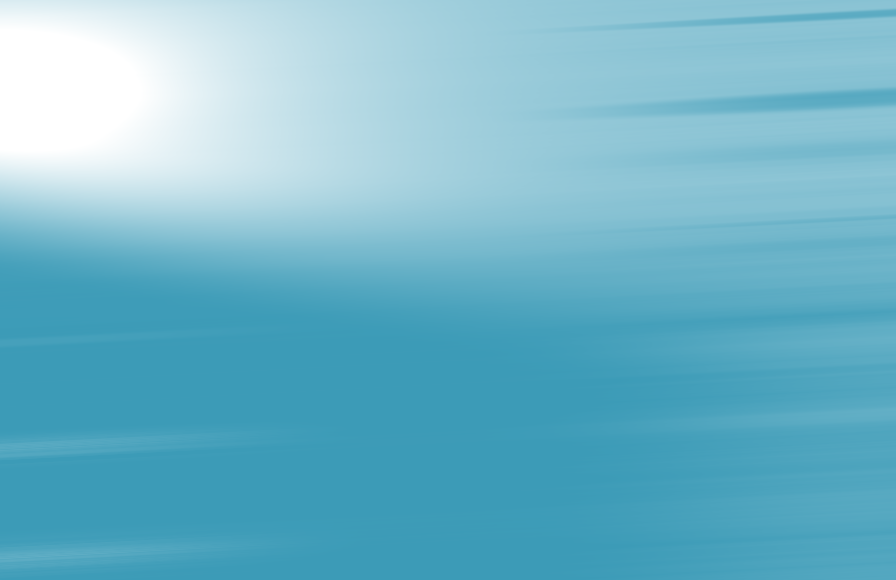
Reproduce this background procedurally as a Shadertoy shader.

```glsl
// Teal motion-blur backdrop: a white glow at the upper left fades into deep teal,
// crossed by slightly rising streaks. A single "light" amount is built from
// gradients, soft bands and stretched noise, then mapped from teal to white.

#define TEAL vec3(0.235, 0.608, 0.718)
#define WHITE vec3(1.0)
#define SLANT 0.08
#define GLOW_REACH 0.42
#define CORE_GAIN 0.32
#define GRAIN_GAIN 0.10

float hash(float n) {
    return fract(sin(n * 127.1) * 43758.5453);
}

float noise(float t) {
    float i = floor(t);
    float f = fract(t);
    return mix(hash(i), hash(i + 1.0), f * f * (3.0 - 2.0 * f));
}

// Layered one-dimensional noise, centred on zero
float grain(float t) {
    float sum = 0.0;
    float gain = 0.5;
    for (int i = 0; i < 4; i++) {
        sum += gain * (noise(t) - 0.5);
        t = t * 2.1 + 17.3;
        gain *= 0.65;
    }
    return sum;
}

float bell(float t, float center, float halfWidth) {
    float d = (t - center) / halfWidth;
    return exp(-d * d);
}

// Flatter top and crisper edges than bell
float band(float t, float center, float halfWidth) {
    float d = (t - center) / halfWidth;
    return exp(-d * d * d * d);
}

// Broad light: horizontal glow, lower boundary, hot core and right haze
float broadLight(float x, float down) {
    float across = 0.35 + 0.54 * bell(x, 0.0, GLOW_REACH);
    float edge = 0.355 + 0.22 * x - 0.08 * x * x;
    float blur = 0.13 + 0.12 * x * x;
    float light = across * (1.0 - smoothstep(edge - blur, edge + blur, down));
    light += 0.05 * (1.0 - smoothstep(0.3, 0.62, down));
    light += CORE_GAIN * bell(x, 0.0, 0.17) * bell(down, 0.15, 0.10);
    light -= 0.17 * exp(-down / 0.05) * bell(x, 0.0, 0.35);
    light += 0.11 * smoothstep(0.6, 1.0, x) * smoothstep(0.5, 0.68, down);
    return light;
}

// Shadows and highlights that fade in toward the right side
float rightStreaks(float x, float lane) {
    float fade = smoothstep(0.52, 0.95, x);
    float spread = mix(0.6, 1.0, fade);
    float light = -0.24 * band(lane, 0.102, 0.007 * spread);
    light -= 0.25 * band(lane, 0.247, 0.016 * spread);
    light -= 0.11 * bell(lane, 0.335, 0.020);
    light -= 0.06 * band(lane, 0.453, 0.004);
    light -= 0.08 * bell(lane, 0.487, 0.022);
    light -= 0.08 * bell(lane, 0.617, 0.014);
    light += 0.06 * bell(lane, 0.665, 0.026);
    light += 0.06 * bell(lane, 0.790, 0.018);
    return light * fade;
}

// Pale brushed bands that fade out from the left side
float leftStreaks(float x, float lane) {
    float fade = 1.0 - smoothstep(0.02, 0.42, x);
    float brushed = 0.8 + 1.2 * grain(lane * 170.0);
    float light = 0.17 * bell(lane, 0.775, 0.017) * brushed;
    light += 0.17 * bell(lane, 0.965, 0.024) * brushed;
    light += 0.05 * band(lane, 0.592, 0.007);
    light -= 0.10 * band(lane, 0.797, 0.003);
    return light * fade;
}

void mainImage(out vec4 fragColor, in vec2 fragCoord) {
    vec2 uv = fragCoord / iResolution.xy;
    float down = 1.0 - uv.y;
    float lane = down + SLANT * uv.x;

    float light = broadLight(uv.x, down);
    light += rightStreaks(uv.x, lane) + leftStreaks(uv.x, lane);

    // Fine brushed lines, strongest at the right and faint elsewhere
    float grainMask = 0.15 + 0.85 * smoothstep(0.5, 1.0, uv.x);
    light += GRAIN_GAIN * grainMask * grain(lane * 42.0);

    vec3 color = mix(TEAL, WHITE, clamp(light, 0.0, 1.0));
    fragColor = vec4(color, 1.0);
}
```
